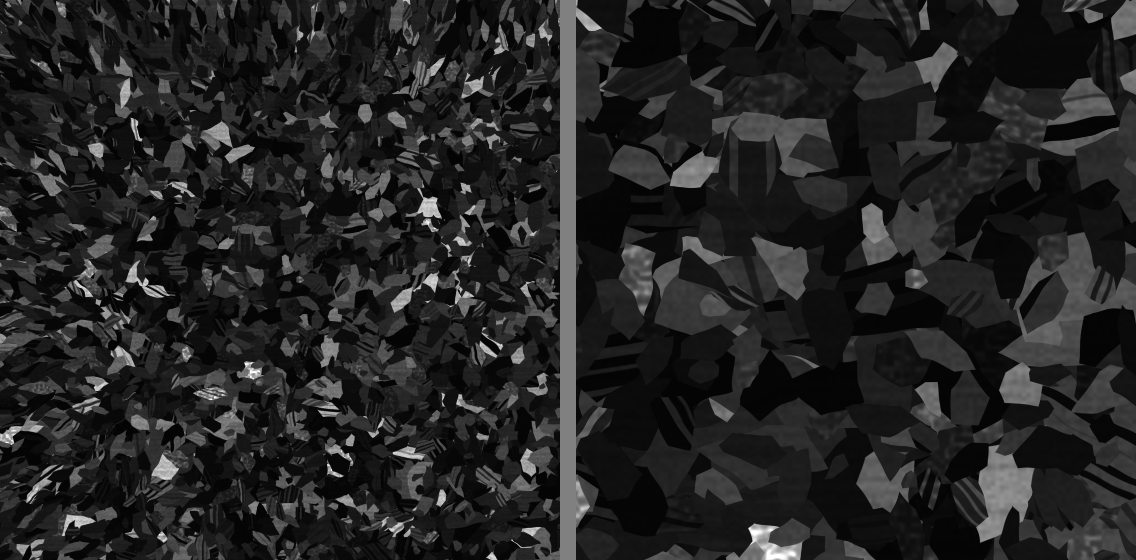
Left, the full canvas; right, a detail of the centre.
A Shadertoy shader for this texture:

```glsl
// Polycrystalline wafer: overlapping angular grey grains, some with twin bands.
// Layers of random convex polygons are painted from coarse to fine; near the
// top and left borders the grains stretch along lines running to a focus.
#define LAYERS 4
#define COARSE_SIZE 0.064
#define LAYER_SHRINK 0.66
#define GRAIN_SIDES 6
#define GROWTH_FOCUS vec2(0.55, 0.42)
#define TWIN_SHARE 0.34
#define SPECKLE_SHARE 0.14
#define EDGE_WARP 0.0035
#define SCAN_STRENGTH 0.22
#define GRAIN_NOISE 0.20

const float PI = 3.14159;

float hash(vec2 p) {
    return fract(sin(dot(p, vec2(127.1, 311.7))) * 43758.55);
}

float noise(vec2 p) {
    vec2 cell = floor(p), f = fract(p);
    f = f * f * (3.0 - 2.0 * f);
    float low = mix(hash(cell), hash(cell + vec2(1, 0)), f.x);
    float high = mix(hash(cell + vec2(0, 1)), hash(cell + vec2(1, 1)), f.x);
    return mix(low, high, f.y);
}

// Maps a uniform random value to grey: mostly dark, with a thin bright tail
float greyTone(float h) {
    return 0.016 + 0.30 * pow(h, 1.8) + 0.46 * pow(h, 16.0);
}

// Signed distance to a random convex polygon with the given half axes
float polygonDistance(vec2 p, vec2 axes, vec2 id) {
    vec2 q = p / axes;
    float d = (length(q) - 1.3) * axes.y;
    for (int i = 0; i < GRAIN_SIDES; i++) {
        vec2 key = id + float(i) * vec2(3.7, 9.2);
        float turn = (float(i) + 0.8 * hash(key)) * 2.0 * PI / float(GRAIN_SIDES);
        vec2 normal = vec2(cos(turn), sin(turn));
        float reach = mix(0.55, 1.0, hash(key + 5.3));
        d = max(d, (dot(q, normal) - reach) / length(normal / axes));
    }
    return d;
}

// Irregular parallel bands across one grain
float twinBands(float s, float size, float seed, float pixel) {
    float freq = mix(9.0, 24.0, seed) / size;
    freq = min(freq, 900.0);
    float wave = sin(s * freq + seed * 40.0) + 0.8 * sin(s * freq * 0.43 + seed * 90.0);
    float blur = freq * pixel * 0.8;
    return smoothstep(-blur, blur, wave - 0.55);
}

void paintGrain(vec2 uv, vec2 cell, float layer, float size, float pixel, inout float tone) {
    vec2 id = cell + layer * vec2(71.3, 37.9);
    vec2 center = (cell + vec2(hash(id + 1.1), hash(id + 2.2))) * size;
    vec2 p = uv - center;
    if (length(p) > 2.0 * size) return;

    // Orientation: random in the middle, along the growth lines at the borders
    float order = max(smoothstep(0.76, 0.98, center.y), 0.9 * smoothstep(0.35, 0.02, center.x));
    vec2 growth = center - GROWTH_FOCUS;
    growth.x = min(growth.x, 0.1);
    float angle = atan(growth.y, growth.x) + (hash(id + 3.3) - 0.5) * PI * mix(1.0, 0.24, order);
    float c = cos(angle), s = sin(angle);
    p = vec2(c * p.x + s * p.y, c * p.y - s * p.x);

    // Shape
    float aspect = mix(1.0, 2.6, hash(id + 4.4)) * mix(1.0, 1.5, order);
    float halfWidth = size * mix(0.34, 0.76, hash(id + 5.5)) * mix(1.0, 0.8, order);
    vec2 axes = vec2(min(halfWidth * aspect, 1.5 * size), halfWidth);
    float cover = smoothstep(0.7, -0.7, polygonDistance(p, axes, id) / pixel);
    if (cover <= 0.0) return;

    // Tone, twin bands and bright speckles
    float grey = greyTone(hash(id + 6.6));
    if (hash(id + 7.7) < TWIN_SHARE) {
        float tilt = (hash(id + 8.8) - 0.5) * 0.8;
        float bands = twinBands(p.y + tilt * p.x, size, hash(id + 9.9), pixel);
        grey = mix(grey, greyTone(hash(id + 10.1) * 0.95), bands);
    }
    if (hash(id + 11.2) < SPECKLE_SHARE) {
        float speckle = noise(uv * 300.0 + id);
        grey *= 0.75 + 0.9 * speckle * speckle;
    }
    tone = mix(tone, grey, cover);
}

void mainImage(out vec4 fragColor, in vec2 fragCoord) {
    float pixel = 1.0 / iResolution.y;
    vec2 uv = fragCoord * pixel;

    // Slightly ragged grain borders
    vec2 ragged = uv + EDGE_WARP * (vec2(noise(uv * 75.0), noise(uv * 75.0 + 40.0)) - 0.5);

    // Paint the grains, coarse to fine, finer layers sparser
    float tone = 0.04;
    float size = COARSE_SIZE;
    for (int layer = 0; layer < LAYERS; layer++) {
        float share = 1.0 - 0.22 * float(layer);
        vec2 home = floor(ragged / size);
        for (int y = -2; y <= 2; y++)
            for (int x = -2; x <= 2; x++) {
                vec2 cell = home + vec2(x, y);
                if (hash(cell + float(layer) * 17.0 + 0.5) < share)
                    paintGrain(ragged, cell, float(layer), size, pixel, tone);
            }
        size *= LAYER_SHRINK;
    }

    // Fine surface noise and faint horizontal saw marks
    float sawMarks = noise(uv * vec2(14.0, 260.0)) - 0.5;
    float surface = noise(uv * 380.0) - 0.5;
    tone *= 1.0 + SCAN_STRENGTH * sawMarks + GRAIN_NOISE * surface;
    fragColor = vec4(vec3(clamp(tone, 0.0, 1.0)), 1.0);
}
```
